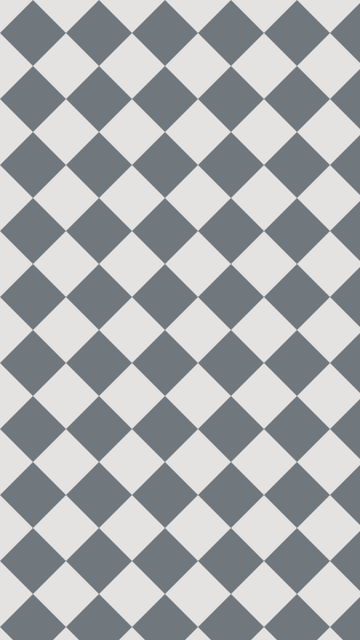
A Shadertoy shader for this pattern:

```glsl
// Two-tone harlequin check: slate diamonds touching tip to tip on pale grey.
// Square cells repeat from the top left corner, and each holds one diamond
// drawn from its signed distance, with edges smoothed over about a pixel.

// Signed distance to a diamond that spans the unit cell, negative inside.
float diamondDistance(vec2 p) {
    return (abs(p.x) + abs(p.y) - 0.5) * sqrt(0.5);
}

void mainImage(out vec4 fragColor, in vec2 fragCoord) {
    // Cells are 11/60 of the canvas width, counted from the top left.
    float cellsAcross = 60.0 / 11.0;
    vec2 fromTopLeft = vec2(fragCoord.x, iResolution.y - fragCoord.y);
    vec2 cell = fract(fromTopLeft / iResolution.x * cellsAcross) - 0.5;

    // Edge smoothing, scaled to the size of one pixel in cell units.
    float pixel = cellsAcross / iResolution.x;
    float light = smoothstep(-0.7 * pixel, 0.7 * pixel, diamondDistance(cell));

    vec3 slate = vec3(0.443, 0.471, 0.490);
    vec3 paleGrey = vec3(0.898, 0.892, 0.887);
    fragColor = vec4(mix(slate, paleGrey, light), 1.0);
}
```
